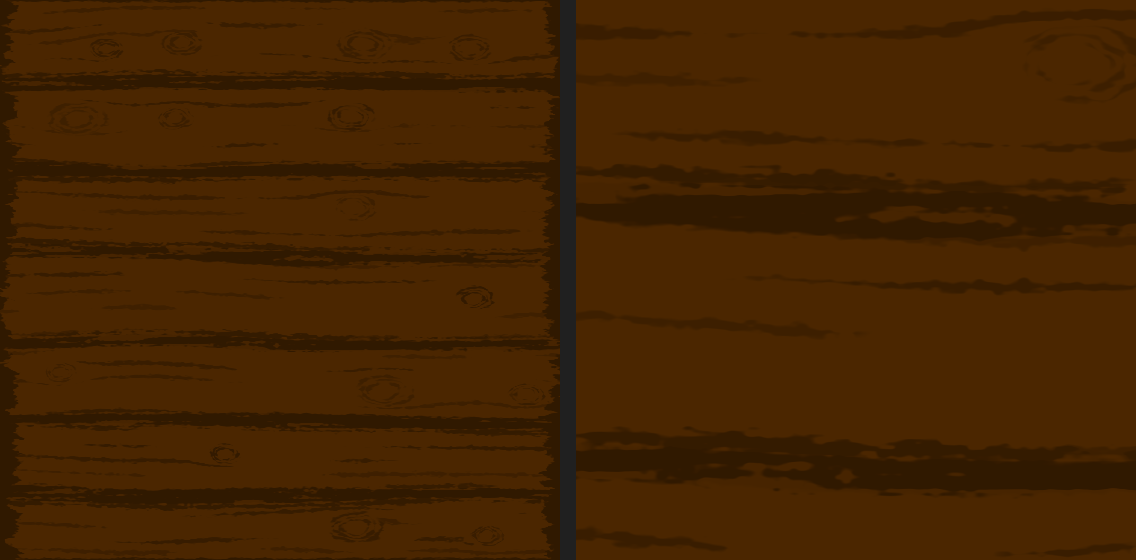
Left: the whole. Right: its middle third, enlarged.
Write a WebGL 2 fragment shader that draws this texture.

```glsl
#version 300 es
precision highp float;
// Seven rough brown planks with dry-brushed gaps, broken grain, knots and frayed borders.
uniform vec2 u_resolution;
out vec4 fragColor;

float hash(vec2 p) {
  vec3 q = fract(vec3(p.xyx) * 0.1031);
  q += dot(q, q.yzx + 33.33);
  return fract((q.x + q.y) * q.z);
}

float noise(vec2 p) {
  vec2 i = floor(p), f = fract(p);
  f = f * f * (3.0 - 2.0 * f);
  return mix(mix(hash(i), hash(i + vec2(1, 0)), f.x),
             mix(hash(i + vec2(0, 1)), hash(i + vec2(1, 1)), f.x), f.y);
}

// 1 inside a shape, fading to 0 across its edge
float fill(float d, float soft) {
  return 1.0 - smoothstep(-soft, soft, d);
}

// Uneven bristle marks, stretched along the planks
float dryBrush(vec2 p) {
  return 0.6 * noise(p * vec2(75, 250)) + 0.4 * noise(p * vec2(190, 400) + 7.0);
}

// Height of the k-th gap below the top, slightly tilted and wavy
float gapHeight(float k, float x) {
  float t = k / 7.0;
  float inner = step(0.5, k) * step(k, 6.5);
  float sway = 0.016 * (hash(vec2(k, 4)) - 0.35) * (x - 0.5)
             + 0.014 * (noise(vec2(x * 3.5, k * 9.0)) - 0.5);
  return t + 0.042 * sin(3.14159 * pow(t, 1.7)) + inner * sway;
}

float gapInk(vec2 p, float k, float brush) {
  float inner = step(0.5, k) * step(k, 6.5);
  float y = p.y - gapHeight(k, p.x);
  float width = mix(0.003, 0.007 + 0.008 * noise(vec2(p.x * 4.0, k * 5.0 + 2.0)), inner);
  float core = fill(abs(y) - width + 0.006 * (brush - 0.5), 0.0015);
  // Brown streaks left showing in the dark core
  float streak = noise(vec2(p.x * 9.0 + k * 3.0, p.y * 190.0)) + 0.5 * (brush - 0.5);
  core *= 1.0 - 0.85 * inner * smoothstep(0.64, 0.78, streak);
  // A second, drier stroke beside the core
  float side = hash(vec2(k, 8)) < 0.6 ? 1.0 : -1.0;
  float beside = abs(y - side * (width + 0.005)) - 0.006 * noise(vec2(p.x * 7.0, k + 30.0));
  float dry = fill(beside + 0.010 * (brush - 0.42), 0.0015);
  return max(core, 0.85 * inner * dry);
}

// Ink of one plank: its knots, then the grain that bends around them
float plankInk(vec2 p, float k, float brush) {
  float top = gapHeight(k, p.x), tall = gapHeight(k + 1.0, p.x) - top;
  float v = (p.y - top) / tall;
  float ink = 0.0, clear = 1.0, bend = 0.0;
  for (float j = 0.0; j < 4.0; j++) {
    vec2 id = vec2(j + 3.0, k * 7.0 + 11.0);
    if (hash(id) < 0.28) continue;
    vec2 center = vec2((j + 0.2 + 0.6 * hash(id + 20.0)) / 4.0, 0.38 + 0.26 * hash(id + 40.0));
    vec2 radius = vec2(0.026, 0.017) + vec2(0.024, 0.011) * hash(id + 60.0);
    vec2 q = vec2(p.x - center.x, (v - center.y) * tall) / radius;
    float r = length(q) + 0.22 * (noise(q * 2.2 + id) - 0.5);
    float strength = 0.45 + 0.5 * hash(id + 80.0);
    for (float ring = 0.0; ring < 3.0; ring++) {
      vec2 around = normalize(q + 0.0001) * 1.6 + id + ring * 13.0;
      float press = noise(around);
      float line = abs(r - 1.0 + 0.24 * ring + 0.1 * q.x * ring * 0.5) - 0.13 * press;
      float mark = fill(line + 0.22 * (brush - 0.4), 0.05);
      ink = max(ink, mark * strength * smoothstep(0.2, 0.55, press));
    }
    clear *= smoothstep(0.85, 1.15, r);
    bend += 0.13 * sign(q.y) * exp(-dot(q, q) * 0.35) * smoothstep(0.0, 0.6, abs(q.y));
  }
  // Five lanes of broken, tapering lines
  float lanes = (v - bend + 0.09 * (noise(vec2(p.x * 4.0, k * 6.0)) - 0.5)) * 5.0;
  float lane = floor(lanes);
  vec2 seed = vec2(p.x * 7.0 + hash(vec2(lane, k)) * 50.0, lane * 3.0 + k * 17.0);
  float press = smoothstep(0.4, 0.85, noise(seed));
  float offset = fract(lanes) - 0.3 - 0.4 * hash(vec2(lane + 9.0, k + 2.0));
  float line = abs(offset) * tall / 5.0 - 0.0045 * press;
  float grain = fill(line + 0.008 * (brush - 0.36), 0.0014) * smoothstep(0.0, 0.25, press);
  grain *= step(0.0, v) * step(v, 1.0) * clear;
  return max(ink, grain * (0.45 + 0.4 * hash(vec2(lane, k + 50.0))));
}

// Ragged strokes reaching in from the left and right
float borderInk(vec2 p, float brush) {
  float side = min(p.x, 1.0 - p.x);
  float row = p.y + step(0.5, p.x) * 3.0;
  float reach = 0.022 * noise(vec2(row * 16.0, 3)) + 0.026 * noise(vec2(row * 110.0, side * 9.0));
  return fill(side - reach + 0.004 + 0.025 * (brush - 0.5), 0.003);
}

void main() {
  vec2 p = gl_FragCoord.xy / u_resolution;
  p.y = 1.0 - p.y;
  float brush = dryBrush(p);
  float ink = borderInk(p, brush);
  for (float k = 0.0; k < 8.0; k++) {
    ink = max(ink, gapInk(p, k, brush));
    if (k < 7.0 && p.y > gapHeight(k, p.x) && p.y < gapHeight(k + 1.0, p.x))
      ink = max(ink, plankInk(p, k, brush));
  }
  vec3 wood = vec3(0.295, 0.15, 0.0);
  vec3 darkInk = vec3(0.19, 0.097, 0.0);
  fragColor = vec4(mix(wood, darkInk, ink), 1.0);
}
```
